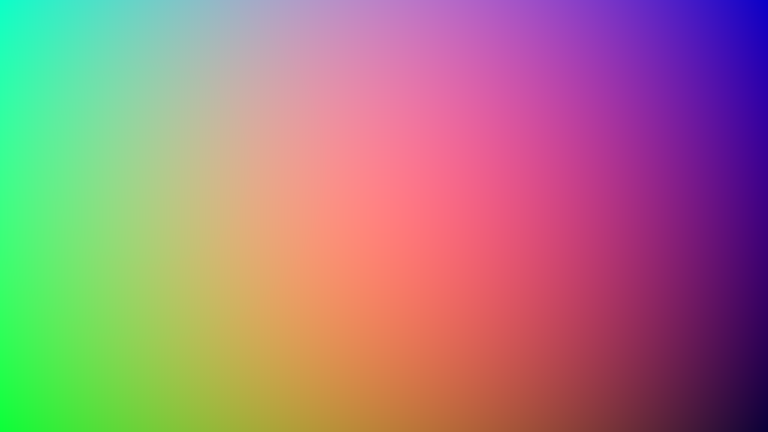
A WebGL 1 fragment shader for this background:

```glsl
precision highp float;
// A smooth spectrum: green fades from left to right, blue rises with height,
// and red swells as a round glow from the centre. Two very faint discs
// lie over the left part as concentric tonal steps.

uniform vec2 u_resolution;

const float GLOW_FREQUENCY = 2.67;
const vec2 DISC_CENTER = vec2(-0.305, 0.067);
const vec3 DISC_TINT = vec3(-0.006, 0.003, 0.0);

// Cosine falloff, clamped before it turns negative.
float roundGlow(vec2 p, float frequency) {
    return cos(min(length(p) * frequency, 1.5708));
}

// Soft-edged disc coverage.
float disc(vec2 p, float radius, float softness) {
    return 1.0 - smoothstep(radius - softness, radius + softness, length(p));
}

vec3 spectrum(vec2 p) {
    return vec3(roundGlow(p, GLOW_FREQUENCY), 0.5 - p.x, 0.5 + p.y);
}

void main() {
    // Centred coordinates, one unit across the canvas width.
    vec2 p = (gl_FragCoord.xy - 0.5 * u_resolution) / u_resolution.x;
    vec3 color = spectrum(p);

    // Faint concentric steps.
    for (int i = 0; i < 2; i++) {
        float radius = 0.13 + 0.098 * float(i);
        color += DISC_TINT * disc(p - DISC_CENTER, radius, 0.004);
    }

    gl_FragColor = vec4(clamp(color, 0.0, 1.0), 1.0);
}
```
